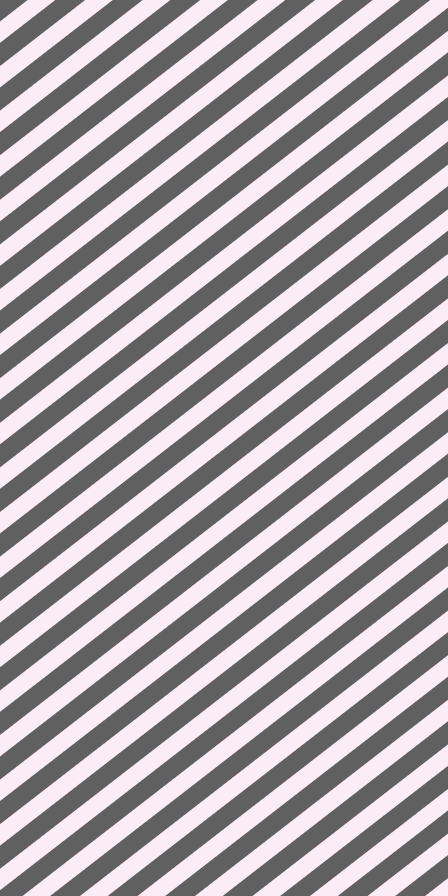
Give the GLSL for this pattern, as a WebGL 1 fragment shader.

```glsl
precision highp float;
// Even diagonal stripes of pale pink on dark grey, rising to the right.
// A linear phase counts stripes over the canvas; the distance to the nearest
// stripe centre, converted to pixels, gives a smooth edge at any size.

uniform vec2 u_resolution;

const vec3 GREY = vec3(0.375, 0.375, 0.375);
const vec3 PINK = vec3(0.984, 0.929, 0.961);

const vec2 REPEATS = vec2(7.79, 20.09); // stripes across and down the canvas
const float CENTRE_PHASE = 0.721;       // first stripe centre, from the top left
const float PINK_SHARE = 0.481;         // pink part of one repeat

// Distance from the nearest whole number, in repeats.
float distanceToCentre(float phase) {
  return abs(fract(phase + 0.5) - 0.5);
}

// Coverage of a stripe; pixelSpan is the phase change over one pixel.
float stripeMask(float phase, float share, float pixelSpan) {
  float edge = 0.5 * share - distanceToCentre(phase);
  return clamp(edge / pixelSpan + 0.5, 0.0, 1.0);
}

void main() {
  vec2 uv = gl_FragCoord.xy / u_resolution;
  vec2 fromTopLeft = vec2(uv.x, 1.0 - uv.y);

  // Stripe phase and its rate of change per pixel
  float phase = dot(fromTopLeft, REPEATS) - CENTRE_PHASE;
  float pixelSpan = length(REPEATS / u_resolution);

  float pink = stripeMask(phase, PINK_SHARE, pixelSpan);
  gl_FragColor = vec4(mix(GREY, PINK, pink), 1.0);
}
```
